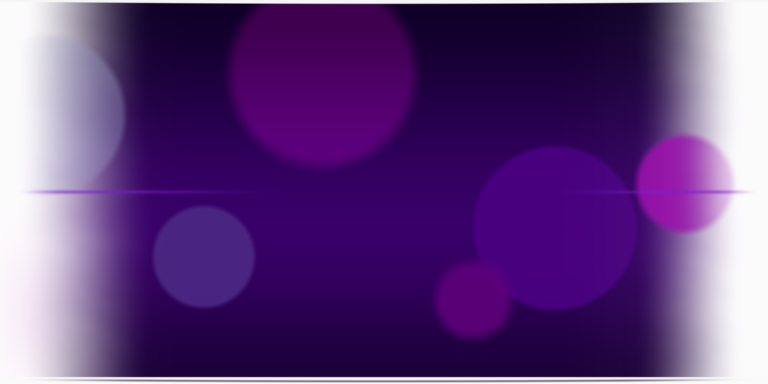
Reproduce this background procedurally as a Shadertoy shader.

```glsl
// Soft bokeh discs over a violet vertical gradient, with white side fades,
// a thin horizontal light streak and pale rims at the top and bottom.
// Discs are blurred circles; the fades are smoothsteps bent by layered sines.

float disc(vec2 p, vec2 center, float radius, float blur) {
    return 1.0 - smoothstep(radius - blur, radius + blur, length(p - center));
}

float layeredSines(vec2 p) {
    float sum = 0.0, weight = 0.5;
    for (int i = 0; i < 4; i++) {
        sum += weight * sin(p.x + 1.7 * sin(p.y)) * cos(p.y - 0.6 * p.x);
        p = mat2(1.6, 1.2, -1.2, 1.6) * p + 2.3;
        weight *= 0.5;
    }
    return sum;
}

vec3 violetGradient(float y) {
    vec3 lower = mix(vec3(0.10, 0.0, 0.21), vec3(0.22, 0.0, 0.41), smoothstep(-0.05, 0.42, y));
    return mix(lower, vec3(0.055, 0.0, 0.15), smoothstep(0.40, 1.04, y));
}

void mainImage(out vec4 fragColor, in vec2 fragCoord) {
    // The canvas spans 2 by 1 units
    vec2 p = fragCoord / iResolution.xy * vec2(2.0, 1.0);
    float pixel = 1.0 / iResolution.y;
    vec3 color = violetGradient(p.y);

    // Discs behind the side fades
    vec3 magenta = mix(vec3(0.37, 0.0, 0.49), vec3(0.25, 0.0, 0.31), smoothstep(0.58, 1.0, p.y));
    color = mix(color, magenta, 0.95 * disc(p, vec2(0.839, 0.810), 0.242, 0.026));
    color = mix(color, vec3(0.29, 0.0, 0.51), 0.9 * disc(p, vec2(1.445, 0.406), 0.213, 0.009));
    color = mix(color, vec3(0.37, 0.0, 0.48), 0.9 * disc(p, vec2(1.232, 0.219), 0.098, 0.022));
    color = mix(color, vec3(0.29, 0.15, 0.51), 0.95 * disc(p, vec2(0.531, 0.331), 0.132, 0.009));

    // White side fades with a faint grey tail
    float bend = 0.012 * layeredSines(p * vec2(5.0, 9.0));
    float x = p.x + bend;
    float fade = max(1.0 - smoothstep(0.05, 0.40, x), smoothstep(1.65, 1.94, x));
    float tail = 0.07 * max(1.0 - smoothstep(0.2, 0.5, x), smoothstep(1.42, 1.75, x));
    color = mix(color, vec3(0.45, 0.42, 0.5), tail);
    color = mix(color, vec3(0.99, 0.985, 0.99), fade);

    // Tinted discs in front of the fades
    float paleDisc = disc(p, vec2(0.117, 0.70), 0.208, 0.012);
    color = mix(color, vec3(0.60, 0.61, 0.78), 0.36 * paleDisc * smoothstep(0.02, 0.24, p.x));
    float pinkDisc = disc(p, vec2(1.784, 0.521), 0.126, 0.014);
    color = mix(color, vec3(0.61, 0.07, 0.68), pinkDisc * (0.88 - 0.68 * smoothstep(1.74, 1.91, p.x)));
    vec2 blush = (p - vec2(0.09, 0.19)) / vec2(0.08, 0.17);
    color -= vec3(0.02, 0.07, 0.02) * exp(-dot(blush, blush));

    // Horizontal streak, bright at both sides and gone in the middle
    float streak = exp(-pow((p.y - 0.5) / 0.005, 2.0));
    float reach = smoothstep(0.04, 0.18, p.x) * (1.0 - smoothstep(0.25, 0.78, p.x))
                + smoothstep(1.42, 1.75, p.x) * (1.0 - smoothstep(1.86, 1.98, p.x));
    color = mix(color, vec3(0.48, 0.12, 0.82), 0.55 * streak * reach);

    // Rims: a gently bowed top edge, and a grey shadow arc under the bottom edge
    float side = abs(p.x - 1.0);
    float topEdge = 0.990 + 0.006 * side * side;
    color = mix(color, vec3(0.96), smoothstep(topEdge - pixel, topEdge + pixel, p.y));
    color = mix(color, vec3(0.98), 1.0 - smoothstep(0.018 - pixel, 0.018 + pixel, p.y));
    float arcY = 0.007 + 0.005 * side * side;
    float arc = exp(-pow((p.y - arcY) / 0.003, 2.0)) * (1.0 - smoothstep(0.6, 0.96, side));
    color = mix(color, vec3(0.32, 0.27, 0.36), 0.75 * arc);

    fragColor = vec4(clamp(color, 0.0, 1.0), 1.0);
}
```
